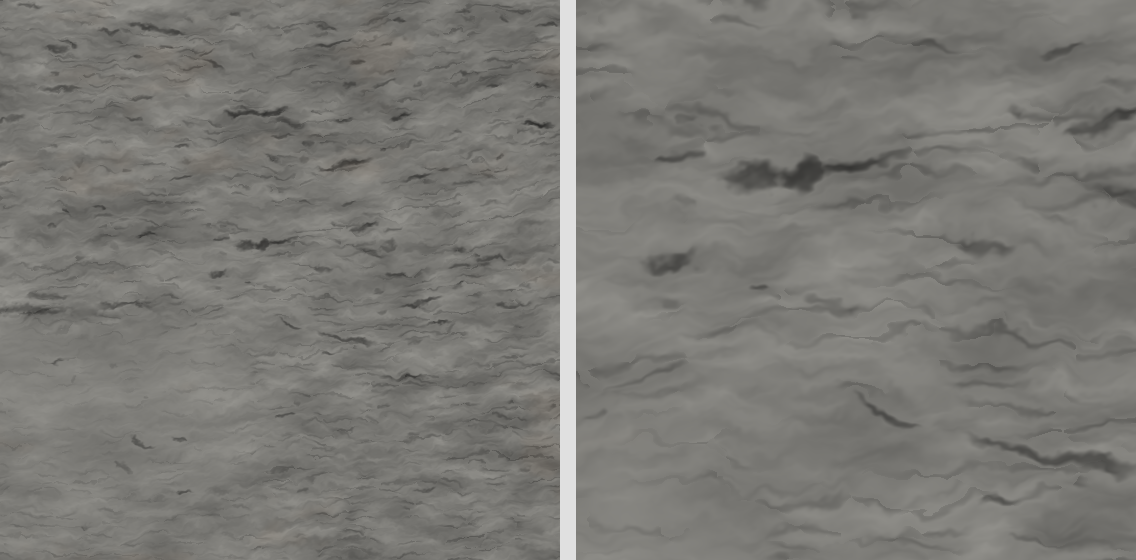
Left: the whole. Right: its middle third, enlarged.
Reproduce this texture procedurally as a WebGL 2 fragment shader.

```glsl
#version 300 es
precision highp float;
// Weathered grey stone: fine near-horizontal grain, short creases, dark cracks and a smoother slab at lower left.

#define GRAIN_SCALE vec2(14.0, 37.0)
#define GRAIN_CONTRAST 0.22
#define MOTTLE_CONTRAST 0.14
#define RELIEF 0.09
#define CREASE_CELLS vec2(24.0, 62.0)
#define CREASE_DEPTH 0.085
#define CRACK_DEPTH 0.22
#define LEDGE_HEIGHT 0.44
#define BASE_GREY 0.474
#define STONE_TINT vec3(1.008, 1.0, 0.965)

uniform vec2 u_resolution;
out vec4 fragColor;

vec2 hash2(vec2 p) {
  vec3 q = fract(p.xyx * vec3(0.1031, 0.1030, 0.0973));
  q += dot(q, q.yzx + 33.33);
  return fract((q.xx + q.yz) * q.zy);
}

float valueNoise(vec2 p) {
  vec2 i = floor(p), f = fract(p);
  f = f * f * (3.0 - 2.0 * f);
  float low = mix(hash2(i).x, hash2(i + vec2(1, 0)).x, f.x);
  float high = mix(hash2(i + vec2(0, 1)).x, hash2(i + vec2(1, 1)).x, f.x);
  return mix(low, high, f.y);
}

// Layered noise centred on zero
float layers(vec2 p) {
  float sum = 0.0, weight = 0.46;
  for (int i = 0; i < 4; i++) {
    sum += weight * (valueNoise(p) - 0.5);
    p = mat2(1.95, 0.12, -0.25, 1.95) * p + 17.3;
    weight *= 0.6;
  }
  return sum;
}

// Soft lines on cell borders, kept only where the border lies flat
float flatBorders(vec2 p) {
  vec2 id = floor(p), toNearest = vec2(9.0), toSecond = vec2(9.0);
  for (int y = -1; y <= 1; y++)
  for (int x = -1; x <= 1; x++) {
    vec2 cell = id + vec2(x, y);
    vec2 d = cell + hash2(cell) - p;
    if (dot(d, d) < dot(toNearest, toNearest)) {
      toSecond = toNearest;
      toNearest = d;
    } else if (dot(d, d) < dot(toSecond, toSecond)) {
      toSecond = d;
    }
  }
  vec2 across = normalize(toSecond - toNearest);
  float border = dot(0.5 * (toNearest + toSecond), across);
  return (1.0 - smoothstep(0.0, 0.24, border)) * smoothstep(0.35, 0.95, abs(across.y));
}

// Scattered tapered dashes, one at most per cell
float cracks(vec2 p, vec2 size, float width, float density) {
  vec2 id = floor(p / size);
  float soft = 0.0026 + 0.7 / u_resolution.y, ink = 0.0;
  float ragged = 0.35 + 1.3 * valueNoise(p * vec2(75.0, 40.0));
  for (int y = -1; y <= 1; y++)
  for (int x = -1; x <= 1; x++) {
    vec2 cell = id + vec2(x, y);
    vec2 place = hash2(cell + 71.0), kind = hash2(cell + 143.0);
    vec2 d = p - (cell + place) * size;
    float angle = (kind.y - 0.5) * 0.7;
    d = mat2(cos(angle), -sin(angle), sin(angle), cos(angle)) * d;
    float reach = size.x * (0.14 + 0.36 * place.x * place.y);
    float taper = max(0.0, 1.0 - abs(d.x) / reach);
    float halfWidth = width * taper * (0.4 + place.y) * ragged;
    float line = 1.0 - smoothstep(halfWidth * 0.2, halfWidth + soft, abs(d.y));
    float shown = step(kind.x, density) * (0.35 + 0.65 * place.x);
    ink = max(ink, line * shown * smoothstep(0.0, 0.5, taper) * min(1.0, 0.2 + ragged));
  }
  return ink;
}

void main() {
  vec2 p = gl_FragCoord.xy / u_resolution.y;

  // Bend the bedding with slow sines, then roughen it
  vec2 bed = p;
  bed.y += 0.008 * sin(p.x * 7.0 + p.y * 5.0) + 0.004 * sin(p.x * 19.0 - p.y * 23.0) - 0.04 * p.x * p.x;
  vec2 jitter = vec2(layers(p * vec2(30.0, 42.0)), layers(p * vec2(34.0, 40.0) + 50.0));
  vec2 rough = bed + jitter * vec2(0.032, 0.024);

  // Smooth slab below the ledge, fading right and downward
  float ledge = LEDGE_HEIGHT + 0.006 * sin(p.x * 31.0) + 0.035 * jitter.y;
  float slab = smoothstep(-0.01, 0.05, ledge - p.y) * (1.0 - smoothstep(0.28, 0.62, p.x));
  slab *= 0.45 + 0.55 * smoothstep(0.0, 0.25, p.y);
  float detail = 1.0 - 0.55 * slab;

  // Grain, lit from above, over broad mottling
  vec2 grainPoint = rough * GRAIN_SCALE;
  float grain = layers(grainPoint);
  float relief = grain - layers(grainPoint + vec2(0.0, 0.2));
  float mottle = layers(bed * vec2(4.5, 10.0) + 31.0);
  float grey = BASE_GREY + 0.018 * slab + MOTTLE_CONTRAST * mottle;
  grey += detail * (GRAIN_CONTRAST * grain + RELIEF * relief);

  // Short broken creases
  float crease = flatBorders(rough * CREASE_CELLS);
  crease *= smoothstep(0.35, 0.8, valueNoise(rough * vec2(26.0, 55.0) + 9.0));
  grey -= CREASE_DEPTH * crease * detail;

  // Large and small cracks, denser above the ledge
  float upper = smoothstep(0.36, 0.5, p.y);
  float ink = cracks(rough, vec2(0.16, 0.08), 0.0042, 0.06 + 0.26 * upper);
  ink = max(ink, 0.75 * cracks(rough + 3.7, vec2(0.065, 0.034), 0.0022, 0.14 + 0.18 * upper));

  // Broken dark seam along the ledge
  float seamWidth = 0.002 + 0.010 * valueNoise(p * vec2(17.0, 3.0));
  float seam = 1.0 - smoothstep(0.1 * seamWidth, seamWidth + 0.003, abs(p.y - ledge - 0.008));
  seam *= (1.0 - smoothstep(0.22, 0.3, p.x)) * smoothstep(0.1, 0.45, valueNoise(p * vec2(13.0, 2.0) + 5.0));
  grey -= CRACK_DEPTH * max(ink, 0.85 * seam);

  // Faint warm stains
  float warm = smoothstep(0.1, 0.3, layers(p * vec2(6.0, 10.0) + 80.0));
  vec3 colour = max(grey, 0.13) * STONE_TINT + warm * vec3(0.015, 0.004, -0.004);
  fragColor = vec4(colour, 1.0);
}
```
